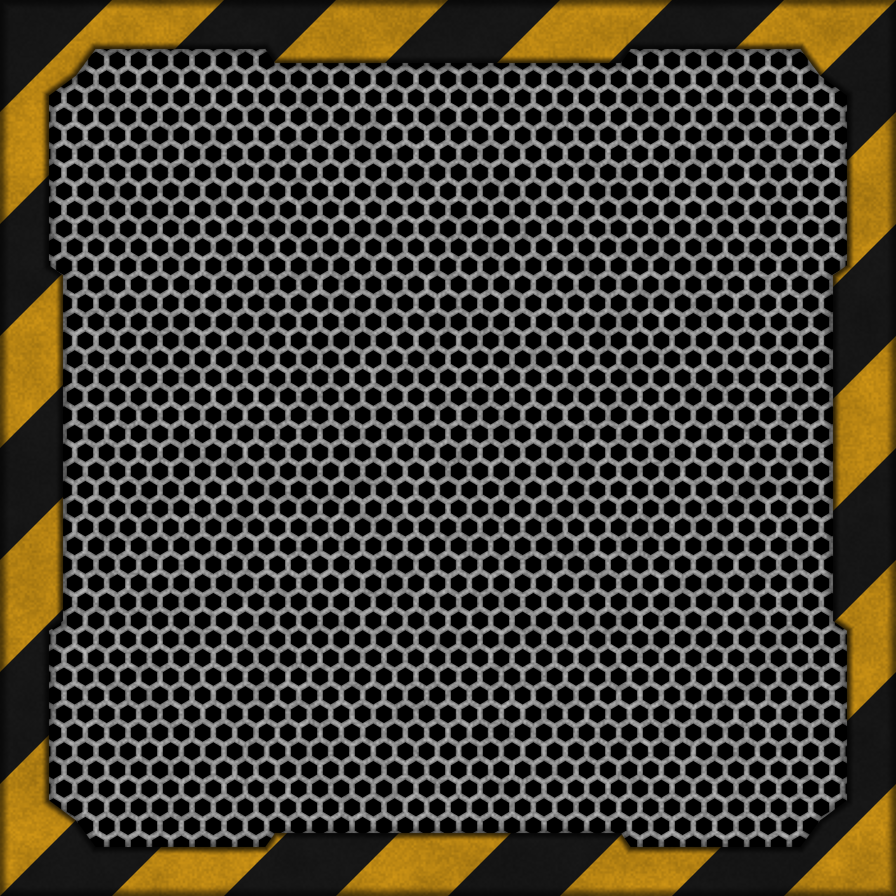
Reproduce this texture procedurally as a Shadertoy shader.

```glsl
#define STRIPES 4.0
#define MESH_COLUMNS 42.0
#define MESH_ROWS 48.0
#define ROW_SHIFT 0.25
#define WALL 0.135
#define GRAIN 0.3
#define YELLOW vec3(0.73, 0.525, 0.075)
#define BLACK vec3(0.085)
#define STEEL vec3(0.6)

float hash(vec2 p) {
    vec3 q = fract(vec3(p.xyx) * 0.1031);
    q += dot(q, q.yzx + 33.33);
    return fract((q.x + q.y) * q.z);
}

float noise(vec2 p) {
    vec2 i = floor(p), f = fract(p);
    f = f * f * (3.0 - 2.0 * f);
    return mix(mix(hash(i), hash(i + vec2(1, 0)), f.x),
               mix(hash(i + vec2(0, 1)), hash(i + vec2(1, 1)), f.x), f.y);
}

float fbm(vec2 p) {
    float sum = 0.0, amp = 0.5;
    for (int i = 0; i < 4; i++) {
        sum += amp * noise(p);
        p = p * 2.03 + 17.0;
        amp *= 0.5;
    }
    return sum;
}

// Slanted tab pressing inward on the middle of one side
float tab(vec2 q) {
    return min(q.y - 0.4297, (0.193 - q.x + 0.7 * (q.y - 0.4297)) * 0.82);
}

// Signed distance to the opening, negative inside
float opening(vec2 p) {
    vec2 q = abs(p - 0.5);
    float box = max(q.x, q.y) - 0.4453;
    vec2 cut = vec2(0.804, 0.594), corner = q - 0.4154;
    float chamfer = min(dot(corner, cut), dot(corner, cut.yx));
    return max(max(box, chamfer), max(tab(q), tab(q.yx)));
}

// Distance to the nearest cell border, in cell widths
float hexBorder(vec2 p) {
    vec2 period = vec2(1.0, 1.7320508);
    vec2 g = vec2(p.x * MESH_COLUMNS,
                  ((1.0 - p.y) * MESH_ROWS - ROW_SHIFT) * period.y * 0.5);
    vec2 a = mod(g + period * 0.5, period) - period * 0.5;
    vec2 b = mod(g, period) - period * 0.5;
    vec2 h = abs(dot(a, a) < dot(b, b) ? a : b);
    return 0.5 - max(h.x, dot(h, period * 0.5));
}

vec3 meshColor(vec2 p, float depth, float pixel) {
    float border = hexBorder(p);
    float aa = pixel * MESH_COLUMNS * 0.6;
    float wall = 1.0 - smoothstep(WALL - aa, WALL + aa, border);
    float roundness = 1.0 - 0.3 * smoothstep(0.03, WALL, border);
    float grain = 1.0 + GRAIN * (noise(p * 420.0) - 0.5)
                + GRAIN * (fbm(p * 90.0) - 0.47);
    float shade = mix(0.6, 1.0, smoothstep(0.0, 0.012, depth));
    return STEEL * wall * roundness * grain * shade;
}

vec3 frameColor(vec2 p, float dist, float pixel) {
    // Diagonal hazard stripes
    float phase = fract((p.x + 1.0 - p.y) * STRIPES);
    float edge = min(abs(phase - 0.5), min(phase, 1.0 - phase));
    float side = phase > 0.5 ? edge : -edge;
    float aa = pixel * STRIPES;
    float paint = smoothstep(-aa, aa, side);
    vec3 color = mix(BLACK, YELLOW, paint);

    // Worn paint and fine grain
    color *= 0.93 + 0.3 * (fbm(p * 28.0) - 0.47)
           + 0.14 * (noise(p * 380.0) - 0.5) + 0.05;

    // Darkened outer rim and inner lip
    vec2 rim = min(p, 1.0 - p);
    color *= mix(0.45, 1.0, smoothstep(0.0, 0.012, min(rim.x, rim.y)));
    return color * mix(0.3, 1.0, smoothstep(0.0, 0.009, dist));
}

void mainImage(out vec4 fragColor, in vec2 fragCoord) {
    vec2 p = fragCoord / iResolution.xy;
    float pixel = 1.0 / iResolution.y;
    float dist = opening(p);
    vec3 mesh = meshColor(p, -dist, pixel);
    vec3 frame = frameColor(p, dist, pixel);
    float cover = smoothstep(-0.7 * pixel, 0.7 * pixel, dist);
    fragColor = vec4(mix(mesh, frame, cover), 1.0);
}
```
